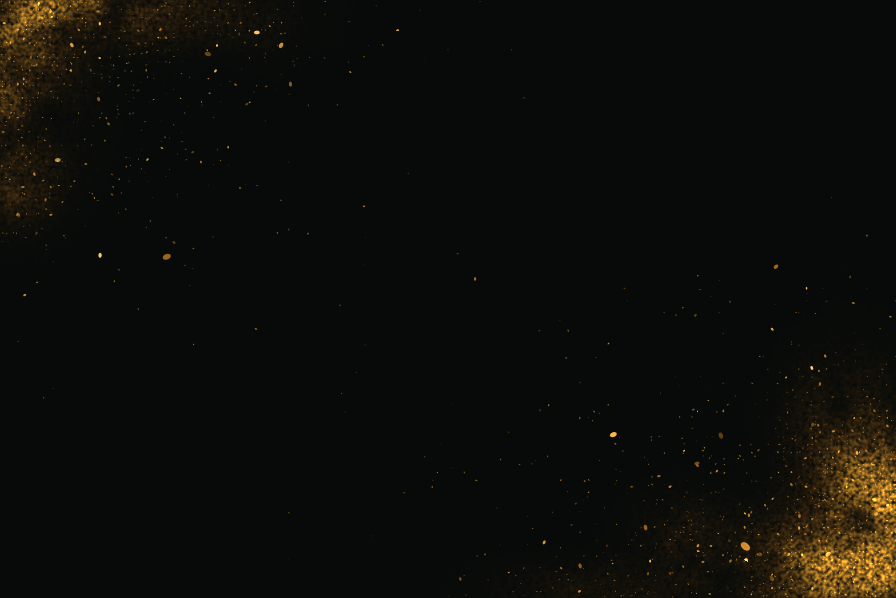
Give the GLSL for this background, as a WebGL 1 fragment shader.

```glsl
precision highp float;
// Gold dust drifting in from the top left and bottom right corners of a near-black field.

uniform vec2 u_resolution;

const vec3 NIGHT = vec3(0.030, 0.040, 0.034);
const vec3 EMBER = vec3(0.46, 0.24, 0.035);
const vec3 GOLD = vec3(0.80, 0.53, 0.13);
const vec3 PALE_GOLD = vec3(1.0, 0.76, 0.34);

vec2 hash2(vec2 p) {
    vec3 q = fract(p.xyx * vec3(0.1031, 0.1030, 0.0973));
    q += dot(q, q.yzx + 33.33);
    return fract((q.xx + q.yz) * q.zy);
}

// Gradient noise, roughly -0.7 to 0.7
float corner(vec2 cell, vec2 f, vec2 offset) {
    float angle = 6.2832 * hash2(cell + offset).x;
    return dot(vec2(cos(angle), sin(angle)), f - offset);
}

float gradientNoise(vec2 p) {
    vec2 cell = floor(p);
    vec2 f = fract(p);
    vec2 u = f * f * f * (f * (f * 6.0 - 15.0) + 10.0);
    float low = mix(corner(cell, f, vec2(0.0)), corner(cell, f, vec2(1.0, 0.0)), u.x);
    float high = mix(corner(cell, f, vec2(0.0, 1.0)), corner(cell, f, vec2(1.0)), u.x);
    return mix(low, high, u.y);
}

float fbm(vec2 p) {
    float sum = 0.0;
    float gain = 0.6;
    for (int i = 0; i < 5; i++) {
        sum += gain * gradientNoise(p);
        p = mat2(1.6, 1.2, -1.2, 1.6) * p + 7.3;
        gain *= 0.55;
    }
    return sum;
}

// Soft elliptical cloud
float puff(vec2 p, vec2 center, vec2 radius) {
    vec2 d = (p - center) / radius;
    return exp(-dot(d, d));
}

// One turned flake per grid cell, present with the given chance
vec3 flakes(vec2 p, float scale, float chance, float pixel) {
    vec2 cell = floor(p * scale);
    vec2 place = hash2(cell + scale);
    vec2 trait = hash2(cell + scale * 2.0 + 19.0);
    vec2 d = fract(p * scale) - mix(vec2(0.3), vec2(0.7), place);
    float angle = 6.2832 * trait.x;
    d = mat2(cos(angle), sin(angle), -sin(angle), cos(angle)) * d;
    float size = mix(0.09, 0.25, trait.y * trait.y);
    float edge = 0.8 * pixel * scale;
    float cover = 1.0 - smoothstep(-edge, edge, length(d * vec2(1.0, 1.5)) - size);
    vec2 tone = hash2(cell + scale * 3.0 + 47.0);
    vec3 tint = mix(mix(EMBER, GOLD, tone.y), PALE_GOLD, tone.y * tone.y);
    return tint * cover * step(tone.x, chance) * mix(0.5, 1.2, place.x);
}

void main() {
    float pixel = 1.0 / u_resolution.y;
    vec2 p = gl_FragCoord.xy * pixel;
    vec2 topLeft = vec2(p.x, 1.0 - p.y);
    vec2 bottomRight = vec2(u_resolution.x * pixel - p.x, p.y);

    // Billowing mist in each corner, measured inward from it
    float billow = fbm(p * 7.0 + 3.0);
    vec2 warp = 0.035 * vec2(billow, fbm(p * 6.0 + 21.0));
    vec2 a = topLeft + warp;
    vec2 b = bottomRight + warp;
    float mist = 0.50 * puff(a, vec2(0.00, 0.06), vec2(0.10, 0.08))
        + 0.46 * puff(a, vec2(0.17, 0.01), vec2(0.12, 0.05))
        + 0.28 * puff(a, vec2(0.01, 0.17), vec2(0.10, 0.13))
        + 0.17 * puff(a, vec2(0.04, 0.31), vec2(0.06, 0.06))
        + 0.10 * puff(a, vec2(0.36, 0.02), vec2(0.14, 0.07));
    mist += 0.66 * puff(b, vec2(0.03, 0.05), vec2(0.13, 0.09))
        + 0.46 * puff(b, vec2(0.02, 0.18), vec2(0.10, 0.09))
        + 0.24 * puff(b, vec2(0.08, 0.29), vec2(0.09, 0.10))
        + 0.26 * puff(b, vec2(0.20, 0.06), vec2(0.14, 0.08))
        + 0.15 * puff(b, vec2(0.36, 0.09), vec2(0.07, 0.06))
        + 0.11 * puff(b, vec2(0.53, 0.01), vec2(0.13, 0.05));
    mist *= clamp(0.85 + 1.9 * billow, 0.1, 1.6);

    // Wider reach of the loose flakes
    float reach = puff(topLeft, vec2(0.0), vec2(0.37, 0.31))
        + puff(bottomRight, vec2(0.0), vec2(0.46, 0.31));
    reach *= clamp(0.75 + 1.3 * billow, 0.2, 1.4);

    // Fine grain breaks the mist into powder
    float grain = gradientNoise(p * 173.0) + 0.7 * gradientNoise(p * 91.0 + 5.0);
    float powder = mist * max(0.85 + 1.1 * grain, 0.15);
    vec3 color = NIGHT + mix(EMBER, GOLD, smoothstep(0.1, 0.65, mist)) * powder;

    // Flakes from dust to large specks
    color += 0.65 * flakes(p, 150.0, 0.20 * reach + 0.55 * mist, pixel);
    color += 0.80 * flakes(p, 88.0, 0.22 * reach + 0.30 * mist, pixel);
    color += 0.90 * flakes(p, 46.0, 0.13 * reach + 0.05 * mist, pixel);
    color += flakes(p, 27.0, 0.05 * reach + 0.002, pixel);

    gl_FragColor = vec4(min(color, vec3(1.0)), 1.0);
}
```
